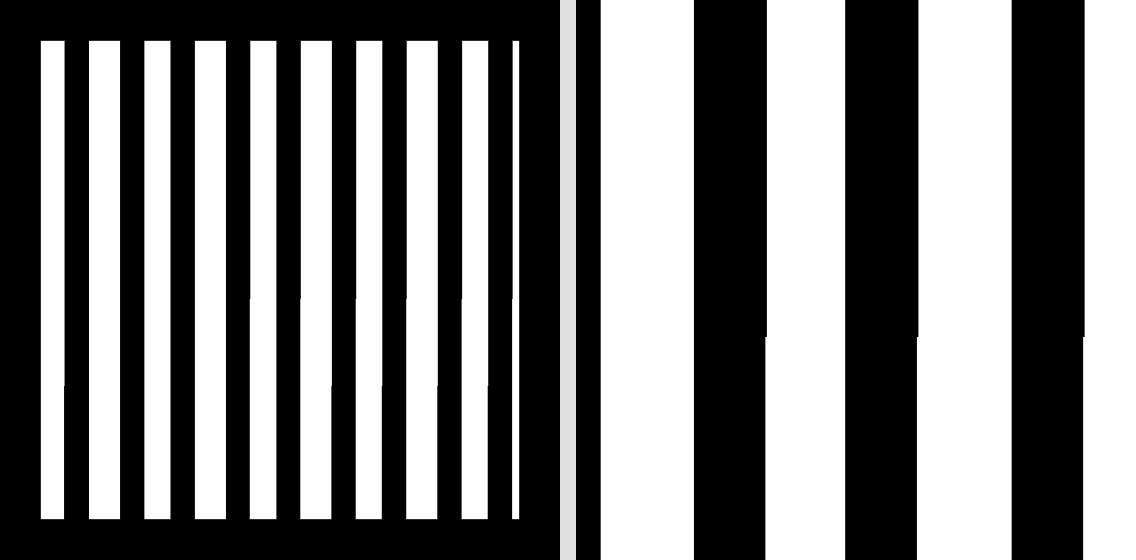
Left, the full canvas; right, a detail of the centre.
Reproduce this pattern procedurally as a three.js fragment shader.

```glsl
varying vec2 vUv;

const vec3 INK = vec3(0.0);
const vec3 PAPER = vec3(1.0);
const float FRAME_LOW = 0.0729;
const float FRAME_HIGH = 0.9271;
const float FIRST_START = 0.0687;    // narrow bar, partly hidden by the frame
const float PAIR_PERIOD = 0.18913;   // one narrow bar plus one wide bar
const float WIDE_OFFSET = 0.0902;    // narrow start to wide start
const float NARROW_WIDTH = 0.0466;
const float WIDE_WIDTH = 0.0555;
const int BAR_COUNT = 10;
const float JOG = 0.0009;            // small sideways step in the edges
const float LEFT_JOG_Y = 0.466;
const float RIGHT_JOG_Y = 0.310;
const float LEFT_JOG_FROM = 0.4;
const float STEADY_CENTRE = 0.335;   // right edges near here stay straight
const float STEADY_RADIUS = 0.2;

// Antialiased coverage of the interval from low to high
float band(float x, float low, float high, float pixel) {
  float entered = clamp((x - low) / pixel + 0.5, 0.0, 1.0);
  float passed = clamp((x - high) / pixel + 0.5, 0.0, 1.0);
  return entered - passed;
}

void main() {
  vec2 pixel = max(fwidth(vUv), vec2(1e-5));
  float belowLeft = 1.0 - step(LEFT_JOG_Y, vUv.y);
  float belowRight = 1.0 - step(RIGHT_JOG_Y, vUv.y);

  // Alternating narrow and wide bars
  float bars = 0.0;
  for (int i = 0; i < BAR_COUNT; i++) {
    float index = float(i);
    float wide = mod(index, 2.0);
    float left = FIRST_START + floor(index * 0.5) * PAIR_PERIOD + wide * WIDE_OFFSET;
    float right = left + mix(NARROW_WIDTH, WIDE_WIDTH, wide);

    // Edge steps on the lower part
    left -= JOG * belowLeft * step(LEFT_JOG_FROM, left);
    right -= JOG * belowRight * step(STEADY_RADIUS, abs(right - STEADY_CENTRE));
    bars += band(vUv.x, left, right, pixel.x);
  }

  // Square frame
  float inside = band(vUv.x, FRAME_LOW, FRAME_HIGH, pixel.x)
               * band(vUv.y, FRAME_LOW, FRAME_HIGH, pixel.y);

  gl_FragColor = vec4(mix(INK, PAPER, min(bars, inside)), 1.0);
}
```
